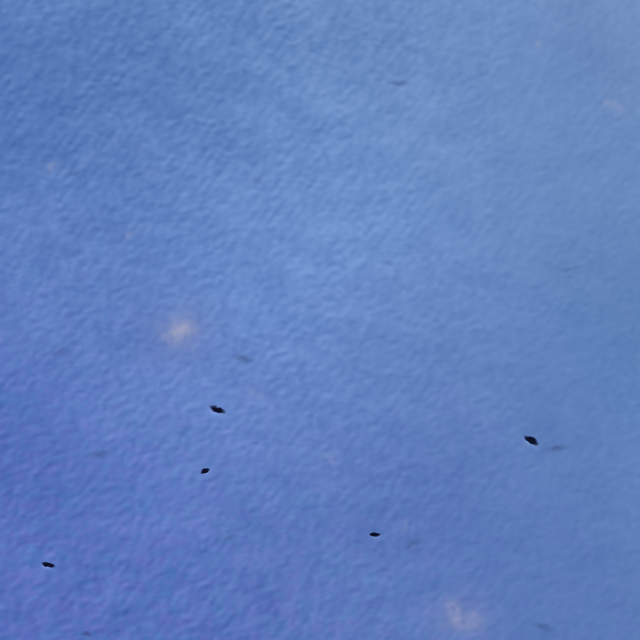
This texture is drawn by a WebGL 2 fragment shader. Its source:

```glsl
#version 300 es
precision highp float;
// Pale blue, finely wrinkled surface under uneven light.
// A four-corner gradient with a broad glow carries layered stretched noise,
// a few dark flecks with pale rims, and faint chalky smudges.

#define RIPPLE_FREQ vec2(62.0, 118.0)
#define RIPPLE_AMOUNT 0.066
#define WRINKLE_AMOUNT 0.048
#define BLOTCH_AMOUNT 0.036
#define CLOUD_AMOUNT 0.056
#define GRAIN_TINT 0.046
#define GLOW vec3(0.054, 0.068, 0.066)
#define FLECK_COUNT 18
#define DARK_FLECKS 5
#define FLECK_COLOR vec3(0.04, 0.05, 0.13)
#define SMUDGE_COUNT 9
#define SMUDGE_COLOR vec3(0.66, 0.66, 0.76)

uniform vec2 u_resolution;
out vec4 fragColor;

float hash(vec2 p) {
    return fract(sin(dot(p, vec2(127.1, 311.7))) * 43758.55);
}

// Smooth value noise, centred on zero
float noise(vec2 p) {
    vec2 i = floor(p), f = fract(p);
    f = f * f * f * (f * (f * 6.0 - 15.0) + 10.0);
    float low = mix(hash(i), hash(i + vec2(1, 0)), f.x);
    float high = mix(hash(i + vec2(0, 1)), hash(i + vec2(1, 1)), f.x);
    return mix(low, high, f.y) - 0.5;
}

float fbm(vec2 p) {
    float sum = 0.0, amp = 0.55;
    for (int i = 0; i < 4; i++) {
        sum += amp * noise(p);
        p = mat2(1.6, 1.2, -1.2, 1.6) * p + 7.3;
        amp *= 0.5;
    }
    return sum;
}

vec2 rotate(vec2 p, float angle) {
    float c = cos(angle), s = sin(angle);
    return vec2(c * p.x + s * p.y, c * p.y - s * p.x);
}

// Wavelets stretched along the given direction
float ripples(vec2 p, float angle) {
    vec2 q = rotate(p, angle) * RIPPLE_FREQ;
    q += 1.6 * vec2(noise(p * 27.0), noise(p * 27.0 + 40.0));
    return 0.65 * noise(q) + 0.35 * noise(q * 0.47 + 19.0);
}

// Fine creases, lit as the slope of a small height field
float wrinkles(vec2 p) {
    vec2 q = rotate(p, 0.3) * vec2(95.0, 125.0);
    q += 0.8 * noise(p * 50.0);
    return noise(q) - noise(q + vec2(0.35, -0.6));
}

vec3 baseColor(vec2 p) {
    vec3 bottom = mix(vec3(0.332, 0.425, 0.728), vec3(0.362, 0.484, 0.718), p.x);
    vec3 top = mix(vec3(0.352, 0.490, 0.730), vec3(0.432, 0.550, 0.742), p.x);
    vec2 d = rotate(p - vec2(0.49, 0.62), 0.9) / vec2(0.46, 0.26);
    vec2 edge = (p - vec2(1.0, 0.52)) / vec2(0.22, 0.32);
    vec3 color = mix(bottom, top, smoothstep(0.0, 1.0, p.y)) + GLOW * exp(-dot(d, d));
    return color - vec3(0.024, 0.008, 0.006) * exp(-dot(edge, edge));
}

vec3 addSmudges(vec3 color, vec2 p) {
    for (int i = 0; i < SMUDGE_COUNT; i++) {
        float k = float(i);
        bool strong = i < 2;
        vec2 d = p - fract(vec2(0.72, 0.035) + k * vec2(0.56, 0.45));
        d += 0.036 * vec2(fbm(p * 34.0 + k), fbm(p * 34.0 + k + 50.0));
        float radius = strong ? 0.022 : 0.008;
        float r = length(d * vec2(1.0, 1.2)) / radius;
        float patchy = clamp(0.7 + 1.5 * fbm(p * 62.0 + k), 0.0, 1.0);
        float halo = strong ? 0.38 : 0.06;
        color = mix(color, vec3(0.49, 0.51, 0.71), halo * exp(-r * r * 0.2));
        color = mix(color, SMUDGE_COLOR, (strong ? 0.75 : 0.32) * patchy * exp(-r * r));
    }
    return color;
}

vec3 addFlecks(vec3 color, vec2 p) {
    for (int i = 0; i < FLECK_COUNT; i++) {
        float k = float(i);
        bool dark = i < DARK_FLECKS;
        vec2 center = fract(vec2(0.32, 0.60) + k * vec2(0.755, 0.57));
        if (dark) center.y = 0.06 + 0.34 * center.y;
        vec2 size = vec2(mix(0.005, 0.0135, hash(vec2(k, 1.0))),
                         mix(0.0028, 0.0045, hash(vec2(k, 2.0))));
        vec2 d = rotate(p - center, mix(-0.5, 0.4, hash(vec2(k, 5.0))));
        d += 0.004 * vec2(noise(p * 150.0 + k), noise(p * 130.0 + k));
        float r = length(d / size);
        float rim = length((d + vec2(0.0, size.y)) / size);
        float strength = dark ? 0.97 : 0.22 * hash(vec2(k, 9.0)) + 0.05;
        float blur = dark ? 0.35 : 1.0;
        color += (dark ? 0.10 : 0.0) * exp(-rim * rim);
        color = mix(color, FLECK_COLOR, strength * (1.0 - smoothstep(1.0 - blur, 1.0 + blur, r)));
    }
    return color;
}

void main() {
    vec2 p = gl_FragCoord.xy / u_resolution;

    // Broad light, then relief that turns diagonal and calms to the right
    vec3 color = baseColor(p);
    float lowerLeft = smoothstep(0.45, 1.15, 1.3 - p.y - 0.6 * p.x);
    float relief = mix(ripples(p, -0.12), ripples(p + 3.0, 0.65), lowerLeft);
    float calm = mix(1.0, 0.42, smoothstep(0.4, 0.95, p.x));
    float shade = calm * (RIPPLE_AMOUNT * relief + WRINKLE_AMOUNT * wrinkles(p));
    vec2 grain = rotate(p, mix(0.1, 0.6, smoothstep(0.6, 0.1, p.x)));
    shade += BLOTCH_AMOUNT * mix(0.4, 1.0, calm) * fbm(grain * vec2(17.0, 29.0));
    shade += CLOUD_AMOUNT * fbm(p * 3.5 + 11.0);
    color += shade * vec3(1.0, 1.0, 0.85);

    // Faint violet mottling towards the lower left
    float tint = noise(p * 110.0 + 5.0) + 0.6 * noise(p * 38.0);
    color += GRAIN_TINT * lowerLeft * tint * vec3(1.0, -0.3, 0.3);

    color = addSmudges(color, p);
    color = addFlecks(color, p);
    fragColor = vec4(clamp(color, 0.0, 1.0), 1.0);
}
```
